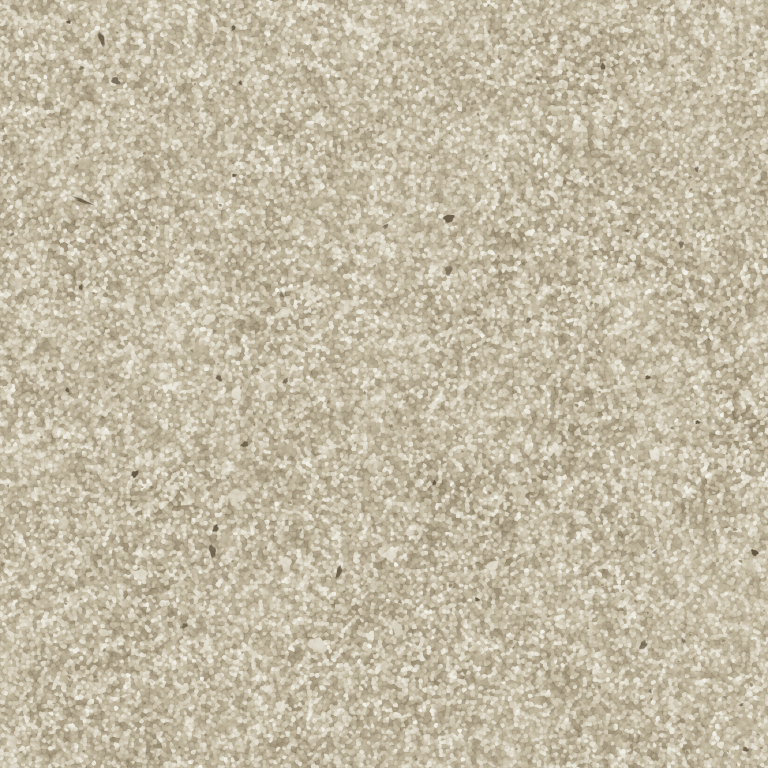
This texture is drawn by a WebGL 1 fragment shader. Its source:

```glsl
precision highp float;
// Fine beige sandstone with packed grains, pale pebbles and scattered dark specks.

uniform vec2 u_resolution;

const vec3 SHADOW = vec3(0.55, 0.50, 0.40);
const vec3 SAND = vec3(0.775, 0.735, 0.642);
const vec3 CHALK = vec3(0.87, 0.85, 0.79);
const vec3 UMBER = vec3(0.36, 0.31, 0.23);

vec2 hash2(vec2 p) {
  vec3 h = fract(p.xyx * vec3(0.1031, 0.1030, 0.0973));
  h += dot(h, h.yzx + 33.33);
  return fract((h.xx + h.yz) * h.zy);
}

// Soft cellular noise: x is the blended grain tone, y the nearest distance.
vec2 grains(vec2 p, float sharpness, float seed) {
  vec2 cell = floor(p);
  vec2 local = fract(p);
  float total = 0.0;
  float weights = 0.0;
  float nearest = 2.0;
  for (int y = -1; y <= 1; y++) {
    for (int x = -1; x <= 1; x++) {
      vec2 offset = vec2(float(x), float(y));
      vec2 id = cell + offset + seed;
      vec2 delta = offset + hash2(id) - local;
      float dist2 = dot(delta, delta);
      float weight = exp(-sharpness * dist2);
      total += weight * hash2(id + 71.7).x;
      weights += weight;
      nearest = min(nearest, dist2);
    }
  }
  return vec2(total / weights, sqrt(nearest));
}

// Irregular turned stones: x is cover, y a random tone, z the height across it.
vec3 scatter(vec2 p, float scale, float density, vec2 sizes, float flatness, float seed) {
  vec2 cell = floor(p * scale);
  vec2 local = fract(p * scale);
  float blur = 0.8 * scale / u_resolution.y;
  vec3 stone = vec3(0.0);
  for (int y = -1; y <= 1; y++) {
    for (int x = -1; x <= 1; x++) {
      vec2 offset = vec2(float(x), float(y));
      vec2 id = cell + offset + seed;
      vec2 kind = hash2(id + 19.1);
      if (kind.x < density) {
        vec2 shape = hash2(id + 43.7);
        vec2 delta = local - offset - 0.2 - 0.6 * hash2(id);
        float turn = 6.2832 * shape.x;
        float c = cos(turn);
        float s = sin(turn);
        float thin = mix(flatness, 1.0, 0.4 * kind.y);
        vec2 q = vec2(c * delta.x + s * delta.y, (c * delta.y - s * delta.x) / thin);
        float angle = atan(q.y, q.x);
        float wobble = 1.0 + 0.13 * sin(3.0 * angle + 9.0 * kind.y)
                     + 0.08 * sin(5.0 * angle + turn);
        float size = mix(sizes.x, sizes.y, shape.y * shape.y);
        float edge = (length(q) - size * wobble) * thin;
        float cover = 1.0 - smoothstep(-blur, blur, edge);
        if (cover > stone.x) stone = vec3(cover, kind.y, delta.y / size);
      }
    }
  }
  return stone;
}

vec3 sandColor(float tone) {
  vec3 dark = mix(SHADOW, SAND, (tone - 0.55) / 0.225);
  vec3 light = mix(SAND, CHALK, (tone - 0.775) / 0.095);
  return clamp(tone < 0.775 ? dark : light, 0.0, 1.0);
}

void main() {
  vec2 p = gl_FragCoord.xy / u_resolution.y;

  // Packed grains, calmer in some broad patches
  vec2 fine = grains(p * 205.0, 10.0, 3.0);
  float medium = grains(p * 92.0, 9.0, 131.0).x;
  float patches = grains(p * 13.0, 4.0, 57.0).x;
  float rough = mix(0.7, 1.15, patches);
  float gap = smoothstep(0.45, 0.85, fine.y);
  float tone = 0.782 + 0.26 * rough * (fine.x - 0.5) + 0.11 * (medium - 0.5)
             - 0.04 * (patches - 0.5) - 0.07 * gap;

  // Small pale chips and larger rounded pebbles
  vec3 chip = scatter(p, 48.0, 0.16, vec2(0.10, 0.27), 0.55, 211.0);
  tone = mix(tone, mix(0.79, 0.90, chip.y), 0.75 * chip.x);
  vec3 pebble = scatter(p, 21.0, 0.20, vec2(0.10, 0.27), 0.55, 307.0);
  float pebbleTone = mix(0.72, 0.87, pebble.y) + 0.03 * pebble.z + 0.06 * (fine.x - 0.5);
  tone = mix(tone, pebbleTone, 0.8 * pebble.x);
  vec3 white = scatter(p, 9.0, 0.20, vec2(0.06, 0.12), 0.55, 401.0);
  tone = mix(tone, mix(0.86, 0.91, white.y) + 0.02 * white.z, 0.85 * white.x);

  // Dark pits, specks and thin slivers
  vec3 pit = scatter(p, 62.0, 0.09, vec2(0.08, 0.17), 0.6, 503.0);
  tone = mix(tone, 0.52, 0.75 * pit.x);
  vec3 speck = scatter(p, 15.0, 0.14, vec2(0.04, 0.11), 0.6, 601.0);
  vec3 sliver = scatter(p, 5.0, 0.25, vec2(0.04, 0.07), 0.15, 701.0);
  float stain = max(speck.x * mix(0.55, 0.95, speck.y), 0.8 * sliver.x);

  gl_FragColor = vec4(mix(sandColor(tone), UMBER, stain), 1.0);
}
```
